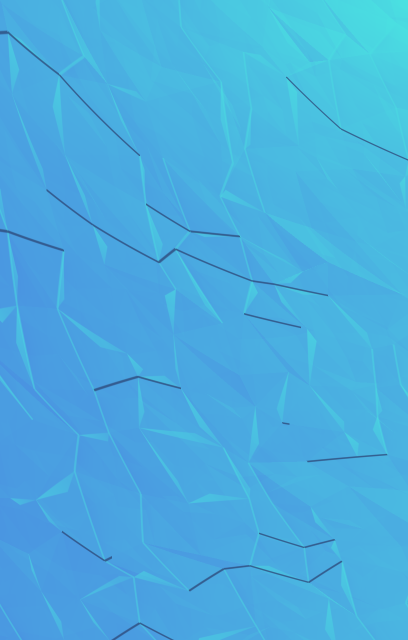
This background is drawn by a Shadertoy shader. Its source:

```glsl
// Crumpled low-poly sheet in blue, glowing cyan towards the upper right corner.
// A jittered lattice is split into triangles shaded by their slope; chosen
// lattice edges then carry bright slivers, pale seams and dark crests.

const float COLUMNS = 9.0;
const float RED = 0.29;
const float BLUE = 0.884;
const float SLIVER_GREEN = 0.87;
const vec3 CREST_COLOR = vec3(0.17, 0.27, 0.46);
const vec2 LIGHT_DIR = vec2(0.6, 0.8);

float hash(vec2 p) {
    return fract(sin(dot(p, vec2(127.1, 311.7))) * 43758.5453);
}

// Lattice corner, kept inside its own unit cell.
vec2 corner(vec2 id) {
    return id + 0.5 + 0.84 * (vec2(hash(id), hash(id + 37.3)) - 0.5);
}

float cross2(vec2 a, vec2 b) {
    return a.x * b.y - a.y * b.x;
}

// Slope-lit tone of triangle abc at q; keeps the old tone outside it.
float facet(float old, vec2 q, vec2 idA, vec2 idB, vec2 idC) {
    vec2 a = corner(idA), ab = corner(idB) - a, ac = corner(idC) - a;
    float area = cross2(ab, ac);
    area = abs(area) < 1e-4 ? 1e-4 : area;
    float v = cross2(q - a, ac) / area;
    float w = cross2(ab, q - a) / area;
    if (min(min(v, w), 1.0 - v - w) < 0.0) return old;
    float baseHeight = hash(idA + 71.9);
    float riseB = hash(idB + 71.9) - baseHeight;
    float riseC = hash(idC + 71.9) - baseHeight;
    vec2 slope = vec2(riseB * ac.y - riseC * ab.y, riseC * ab.x - riseB * ac.x) / area;
    float sheen = 0.024 * (v - 0.33) * (hash(idA + idB * 1.7) - 0.5);
    return clamp(0.027 * dot(slope, LIGHT_DIR), -0.035, 0.09) + sheen;
}

// Tone of the whole triangle mesh at q.
float mesh(vec2 q) {
    float tone = 0.0;
    vec2 cell = floor(q), X = vec2(1, 0), Y = vec2(0, 1);
    for (int j = -1; j <= 0; j++)
    for (int i = -1; i <= 0; i++) {
        vec2 id = cell + vec2(i, j);
        vec2 flip = hash(id + 11.7) > 0.5 ? X : vec2(0);
        vec2 start = id + flip, end = id + X + Y - flip;
        tone = facet(tone, q, start, end, id + X - flip);
        tone = facet(tone, q, start, end, id + Y + flip);
    }
    return tone;
}

// Position along edge ab (0 to 1) and signed distance from its line.
vec2 edgeCoords(vec2 q, vec2 a, vec2 b) {
    vec2 ab = b - a;
    return vec2(dot(q - a, ab) / dot(ab, ab), cross2(ab, q - a) / length(ab));
}

float hairline(vec2 e, float width, float soft) {
    float onEdge = step(0.0, e.x) * step(e.x, 1.0);
    return onEdge * (1.0 - smoothstep(width, width + soft, abs(e.y)));
}

// Thin triangle standing on the edge, fading along it.
float sliver(vec2 e, float seed, float soft) {
    float apex = mix(0.15, 0.85, fract(seed * 17.0));
    float height = mix(0.05, 0.2, fract(seed * 53.0));
    float side = fract(seed * 91.0) > 0.5 ? 1.0 : -1.0;
    float rim = height * min(e.x / apex, (1.0 - e.x) / (1.0 - apex));
    float inside = smoothstep(-soft, soft, min(e.y * side, rim - e.y * side));
    return inside * step(0.0, rim) * mix(1.0, 0.4, clamp(e.x, 0.0, 1.0));
}

// Soft one-sided shadow next to a fold.
float foldShade(vec2 e) {
    float taper = max(4.0 * e.x * (1.0 - e.x), 0.0);
    return step(0.0, e.y) * taper * exp(-7.0 * abs(e.y));
}

// Lattice space: columns lean more towards the bottom, rows tighten rightwards.
vec2 latticeCoords(vec2 p) {
    float lean = 0.5 * p.y - 0.13 * p.y * p.y;
    return vec2((p.x + lean) * COLUMNS, (p.y - 0.3) * (6.5 + 5.0 * p.x)) + 20.0;
}

float baseGreen(vec2 uv) {
    float glow = exp(-3.0 * length((1.0 - uv) * vec2(0.7, 1.6)));
    return 0.602 + 0.1 * uv.x + 0.055 * smoothstep(0.6, 1.0, uv.y) + 0.13 * glow;
}

vec3 sheet(vec2 fragCoord) {
    vec2 uv = fragCoord / iResolution.xy;
    vec2 q = latticeCoords(fragCoord / iResolution.x);
    float soft = 0.5 * COLUMNS / iResolution.x;
    float bright = 0.0, seam = 0.0, shade = 0.0, crest = 0.0;
    vec2 cell = floor(q);
    for (int j = -1; j <= 1; j++)
    for (int i = -1; i <= 1; i++) {
        vec2 id = cell + vec2(i, j);
        vec2 a = corner(id);
        vec2 down = edgeCoords(q, corner(id + vec2(0, 1)), a);
        vec2 across = edgeCoords(q, a, corner(id + vec2(1, 0)));
        // Hashes shared by neighbouring edges join them into chains.
        float downChain = hash(vec2(id.x, floor(id.y / 3.0)) + 5.1);
        float acrossChain = hash(vec2(floor(id.x / 2.0), id.y) + 9.4);
        float downSeed = hash(id + 23.6), acrossSeed = hash(id + 61.2);
        if (downSeed > 0.66) bright = max(bright, sliver(down, downSeed, soft));
        if (acrossSeed > 0.8) bright = max(bright, 0.85 * sliver(across, acrossSeed, soft));
        if (downChain > 0.55) {
            seam = max(seam, hairline(down, 0.008, soft * 2.0));
            shade = max(shade, foldShade(down));
        }
        if (acrossChain < mix(0.3, 0.1, max(uv.x, uv.y)))
            crest = max(crest, hairline(across, 0.008, soft * 2.0));
    }
    float contrast = mix(0.75, 1.15, uv.x);
    float green = baseGreen(uv) + contrast * (mesh(q) + 0.45 * mesh(q * 1.9 + 7.3));
    green -= 0.025 * shade;
    green = mix(green, SLIVER_GREEN, 0.62 * bright);
    green = mix(green, SLIVER_GREEN, 0.45 * seam);
    return mix(vec3(RED, green, BLUE), CREST_COLOR, 0.75 * crest);
}

void mainImage(out vec4 fragColor, in vec2 fragCoord) {
    vec3 sum = vec3(0);
    for (int k = 0; k < 4; k++)
        sum += sheet(fragCoord + vec2(k % 2, k / 2) * 0.5 - 0.25);
    fragColor = vec4(sum / 4.0, 1.0);
}
```
